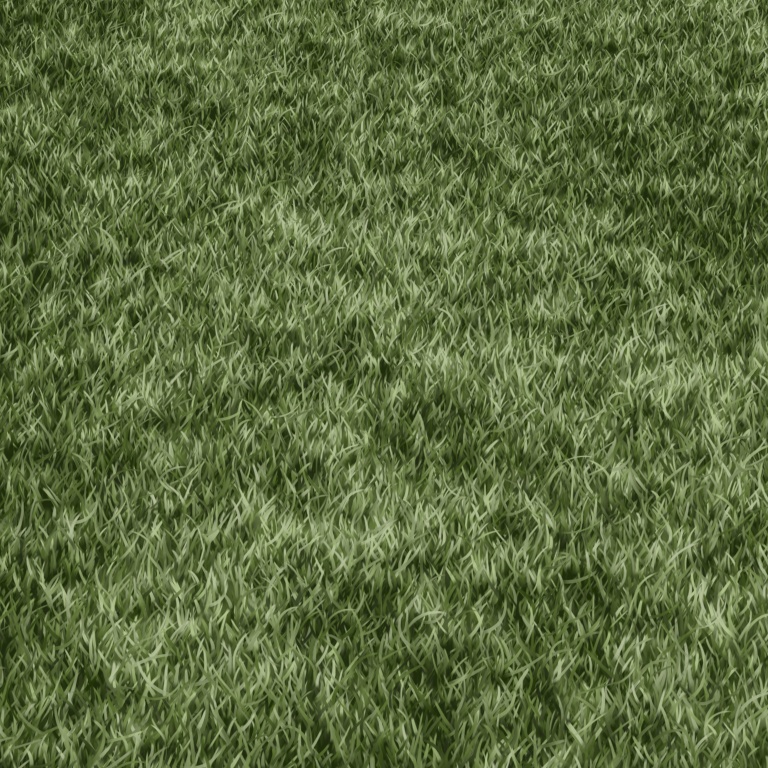
This texture is drawn by a three.js fragment shader. Its source:

```glsl
// A lawn seen at a slant: many layers of jittered, curved grass blades that
// shrink towards the top, drawn from dark undergrowth to light tips, with
// long pale arching wisps on top and tufts and patches of light and shade.
varying vec2 vUv;

float hash(vec2 p) {
  return fract(sin(dot(p, vec2(127.1, 311.7))) * 43758.5453);
}

vec4 hash4(vec2 p) {
  return fract(sin(dot(p, vec2(127.1, 311.7)) + vec4(0.0, 1.3, 2.9, 4.7)) * 43758.5453);
}

float noise(vec2 p) {
  vec2 i = floor(p);
  vec2 f = fract(p);
  f = f * f * (3.0 - 2.0 * f);
  return mix(mix(hash(i), hash(i + vec2(1.0, 0.0)), f.x),
             mix(hash(i + vec2(0.0, 1.0)), hash(i + vec2(1.0, 1.0)), f.x), f.y);
}

// Dark olive to mid green to pale straw green; tint runs from greyish to lush.
vec3 grassColor(float tone, float tint) {
  vec3 shade = vec3(0.12, 0.17, 0.045);
  vec3 leaf = vec3(0.35, 0.42, 0.21);
  vec3 straw = vec3(0.66, 0.72, 0.535);
  vec3 color = mix(shade, leaf, clamp(tone * 2.0, 0.0, 1.0));
  color = mix(color, straw, clamp(tone * 2.0 - 1.0, 0.0, 1.15));
  return color + (tint - 0.5) * vec3(-0.015, 0.015, -0.07);
}

// Coverage of one curved, thin blade; along runs from root 0 to tip 1.
float blade(vec2 q, float angle, float len, float bend, float halfWidth, out float along) {
  float c = cos(angle);
  float s = sin(angle);
  q = vec2(c * q.x - s * q.y, s * q.x + c * q.y);
  float t = q.y / len;
  along = clamp(t + 0.5, 0.0, 1.0);
  float slope = 2.0 * bend * t;
  float d = abs(q.x - bend * len * (t * t - 0.12)) / sqrt(1.0 + slope * slope);
  float w = halfWidth * (1.0 - along * along * 0.5);
  float ends = smoothstep(0.0, 0.3, along) * (1.0 - smoothstep(0.8, 1.0, along));
  return ends * (1.0 - smoothstep(w - 0.0011, w + 0.0012, d));
}

// One layer of blades; wisp is 0 for turf and 1 for long arching blades.
vec3 bladeLayer(vec3 color, vec2 p, float layer, float depth, float wisp, float light) {
  vec2 cell = mix(vec2(0.022, 0.034), vec2(0.06), wisp);
  float shift = hash(vec2(layer, 3.7));
  float row0 = floor(-2.0 * log(1.0 - 0.5 * p.y) / cell.y + shift);
  for (int j = 1; j >= -1; j--) {
    float row = row0 + float(j);
    float rowScale = exp(-0.5 * (row + 0.5 - shift) * cell.y);
    float col0 = floor(p.x / (rowScale * cell.x) + shift);
    for (int i = -1; i <= 1; i++) {
      vec2 id = vec2(col0 + float(i), row);
      vec4 r = hash4(id + layer * vec2(17.3, 9.1));
      vec4 k = hash4(id + layer * vec2(5.9, 23.7) + 71.0);
      float scale = exp(-0.5 * (row + r.y - shift) * cell.y);
      vec2 center = vec2((id.x + r.x - shift) * rowScale * cell.x, 2.0 - 2.0 * scale);
      float angle = mix((r.z - 0.46) * 1.5, (r.z - 0.38) * 2.1, wisp);
      float len = scale * mix(0.024 + 0.03 * r.w, 0.04 + 0.045 * r.w, wisp);
      float bend = (k.x - 0.5) * mix(0.9, 2.2, wisp);
      float halfWidth = scale * (0.0013 + 0.0015 * k.y);
      float along;
      float cover = blade(p - center, angle, len, bend, halfWidth, along);
      float tone = mix(0.40 * depth - 0.23, 0.38, wisp)
                 + mix(0.95, 0.55, wisp) * k.z + 0.25 * (along - 0.5) + light;
      cover *= mix(0.92, 0.9 * step(k.w, 0.65), wisp);
      color = mix(color, grassColor(tone, hash(k.xy * 9.0)), cover);
    }
  }
  return color;
}

void main() {
  vec2 p = vUv;

  // Broad patches of light, tufts that shrink with distance, a shaded corner.
  vec2 ground = vec2(p.x - 0.5, p.y) / (1.0 - 0.4 * p.y);
  float light = 0.26 * (noise(p * vec2(4.0, 6.0) + 4.0) - 0.5)
              + 0.34 * (noise(ground * vec2(15.0, 20.0) + 9.0) - 0.5)
              + 0.36 * (noise(ground * vec2(38.0, 40.0) + 27.0) - 0.5);
  light -= 0.25 * (1.0 - smoothstep(0.0, 0.24, length((p - vec2(0.0, 1.0)) * vec2(0.8, 1.8))));

  // Undergrowth with faint upright streaks.
  float streak = noise(p * vec2(220.0, 60.0));
  vec3 color = grassColor(0.02 + 0.3 * streak + light, 0.5);

  // Turf, back to front.
  for (int n = 0; n < 13; n++) {
    float depth = float(n) / 12.0;
    color = bladeLayer(color, p, float(n) + 1.0, depth, 0.0, light);
  }

  // Scattered pale wisps.
  for (int n = 0; n < 5; n++) {
    color = bladeLayer(color, p, float(n) + 31.0, 1.0, 1.0, light);
  }

  gl_FragColor = vec4(color, 1.0);
}
```
